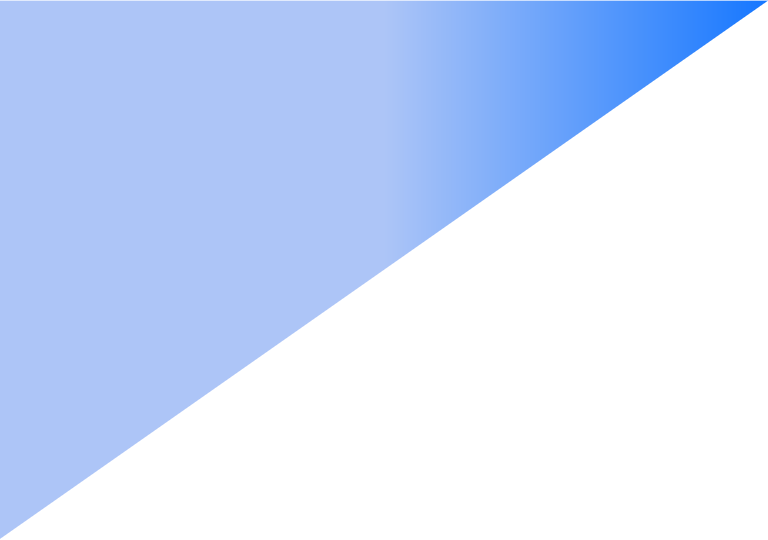
Reproduce this background procedurally as a WebGL 2 fragment shader.

```glsl
#version 300 es
precision highp float;
// Draws a blue triangle in the upper left half of a white canvas.
// Half-planes bound the triangle; its fill is flat on the left, then
// runs through a horizontal gradient towards the upper right corner.

uniform vec2 u_resolution;
out vec4 fragColor;

const vec3 WHITE = vec3(1.0);
const vec3 PALE_BLUE = vec3(0.678, 0.773, 0.969);
const vec3 VIVID_BLUE = vec3(0.086, 0.467, 1.0);

const float GRADIENT_START = 0.5;
const float GRADIENT_END = 1.0;
const float LOWER_CORNER = 0.002;
const float UPPER_CORNER = 0.9988;

// Signed distance to the line from a to b, positive on its left side.
float lineDistance(vec2 p, vec2 a, vec2 b) {
    vec2 along = normalize(b - a);
    return dot(p - a, vec2(-along.y, along.x));
}

// Smooth coverage of a half-plane, about one pixel wide at its edge.
float coverage(float dist, float pixel) {
    return clamp(dist / pixel + 0.5, 0.0, 1.0);
}

// Flat pale blue that deepens linearly between two horizontal positions.
vec3 horizontalGradient(float x, float start, float end) {
    float t = clamp((x - start) / (end - start), 0.0, 1.0);
    return mix(PALE_BLUE, VIVID_BLUE, t);
}

void main() {
    // Canvas height is one unit; width follows from the aspect ratio.
    float pixel = 1.0 / u_resolution.y;
    float aspect = u_resolution.x / u_resolution.y;
    vec2 p = gl_FragCoord.xy * pixel;

    // Triangle between the diagonal and the top edge.
    vec2 lowerLeft = vec2(0.0, LOWER_CORNER);
    vec2 upperRight = vec2(aspect, UPPER_CORNER);
    float aboveDiagonal = coverage(lineDistance(p, lowerLeft, upperRight), pixel);
    float belowTop = coverage(UPPER_CORNER - p.y, pixel);

    vec3 fill = horizontalGradient(p.x / aspect, GRADIENT_START, GRADIENT_END);
    fragColor = vec4(mix(WHITE, fill, aboveDiagonal * belowTop), 1.0);
}
```
